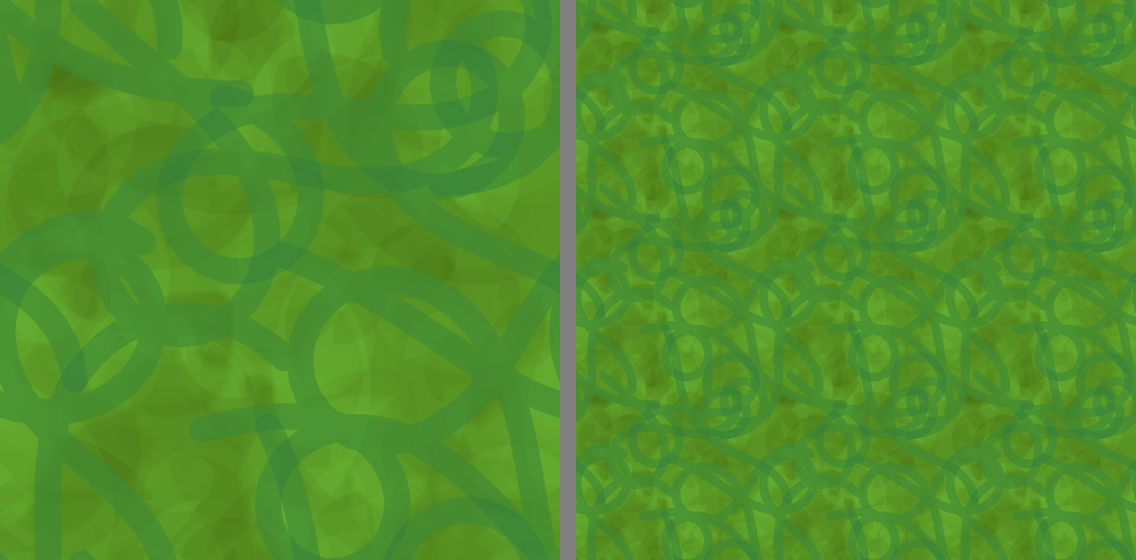
Left, the tile; right, the same tile 3 across and 3 down.
Reproduce this pattern procedurally as a Shadertoy shader.

```glsl
vec3 hash3(vec2 p) {
    vec3 q = fract(p.xyx * vec3(0.1031, 0.1030, 0.0973));
    q += dot(q, q.yxz + 33.33);
    return fract((q.xxy + q.yzz) * q.zyx);
}

// Smooth value noise that wraps after n cells
float wrappedNoise(vec2 uv, float n, float seed) {
    vec2 p = uv * n, cell = floor(p), f = fract(p);
    f = f * f * (3.0 - 2.0 * f);
    float a = hash3(mod(cell, n) + seed).x;
    float b = hash3(mod(cell + vec2(1, 0), n) + seed).x;
    float c = hash3(mod(cell + vec2(0, 1), n) + seed).x;
    float d = hash3(mod(cell + vec2(1, 1), n) + seed).x;
    return mix(mix(a, b, f.x), mix(c, d, f.x), f.y);
}

// Pointed leaf along y: half length h, half width w
float leafDistance(vec2 p, float h, float w) {
    float offset = (h * h - w * w) / (2.0 * w);
    return length(vec2(abs(p.x) + offset, p.y)) - offset - w;
}

// Faint light and dark leaves, one in each of n by n cells
float leafLayer(vec2 uv, float n, float seed) {
    vec2 p = uv * n, cell = floor(p);
    float tone = 0.0;
    for (int y = -1; y <= 1; y++)
    for (int x = -1; x <= 1; x++) {
        vec2 c = cell + vec2(x, y);
        vec2 id = mod(c, n) + seed;
        vec3 place = hash3(id), form = hash3(id + 57.0);
        float angle = 6.2832 * place.z;
        vec2 axis = vec2(cos(angle), sin(angle));
        vec2 q = p - c - place.xy;
        q = vec2(dot(q, axis), dot(q, vec2(-axis.y, axis.x)));
        float h = mix(0.45, 0.9, form.x);
        float d = leafDistance(q, h, h * mix(0.25, 0.8, form.y)) / n;
        float softness = mix(0.002, 0.022, place.x * place.x);
        tone += (form.z - 0.5) * (1.0 - smoothstep(-softness, 0.0, d));
    }
    return tone;
}

// Distance to a wandering pen stroke on the wrapped canvas
float strokeDistance(vec2 uv, float id) {
    vec3 start = hash3(vec2(id, 11.0)), bend = 6.2832 * hash3(vec2(id, 29.0));
    vec2 a = start.xy;
    float heading = 6.2832 * start.z, nearest = 1.0;
    for (int i = 0; i < 56; i++) {
        float t = float(i);
        float curvature = 5.0 * sin(0.11 * t + bend.x) + 4.5 * sin(0.047 * t + bend.y);
        heading += 0.035 * curvature;
        vec2 s = 0.035 * vec2(cos(heading), sin(heading));
        vec2 d = uv - a - 0.5 * s;
        d += 0.5 * s - round(d);
        d -= s * clamp(dot(d, s) / dot(s, s), 0.0, 1.0);
        nearest = min(nearest, dot(d, d));
        a += s;
    }
    return sqrt(nearest);
}

float ribbon(float d) {
    return 1.0 - smoothstep(-0.0015, 0.0015, d - 0.0235);
}

void mainImage(out vec4 fragColor, in vec2 fragCoord) {
    vec2 uv = fragCoord / iResolution.xy;

    // Mottled ground
    float tone = 0.6 + 0.4 * (wrappedNoise(uv, 5.0, 3.0) - 0.5);
    for (int i = 0; i < 5; i++)
        tone += 0.36 * leafLayer(uv, 4.0 + 1.0 * float(i), 100.0 + 31.0 * float(i));
    // Sparse dark smudges
    float smudge = wrappedNoise(uv, 13.0, 211.0) * wrappedNoise(uv, 7.0, 307.0);
    tone -= 0.35 * smoothstep(0.5, 0.7, smudge);
    vec3 color = mix(vec3(0.30, 0.48, 0.09), vec3(0.39, 0.67, 0.18), clamp(tone, -0.1, 1.0));

    // Strokes merge within a group and deepen where the groups cross
    float lower = 1.0, upper = 1.0;
    for (int i = 0; i < 7; i++) {
        float d = strokeDistance(uv, float(i) + 1.0);
        if (i < 5) lower = min(lower, d);
        else upper = min(upper, d);
    }
    vec3 teal = vec3(0.237, 0.537, 0.21);
    float under = ribbon(lower), over = ribbon(upper);
    color = mix(color, teal, 0.62 * max(under, over));
    color = mix(color, vec3(0.19, 0.49, 0.24), 0.45 * under * over);

    fragColor = vec4(color, 1.0);
}
```
